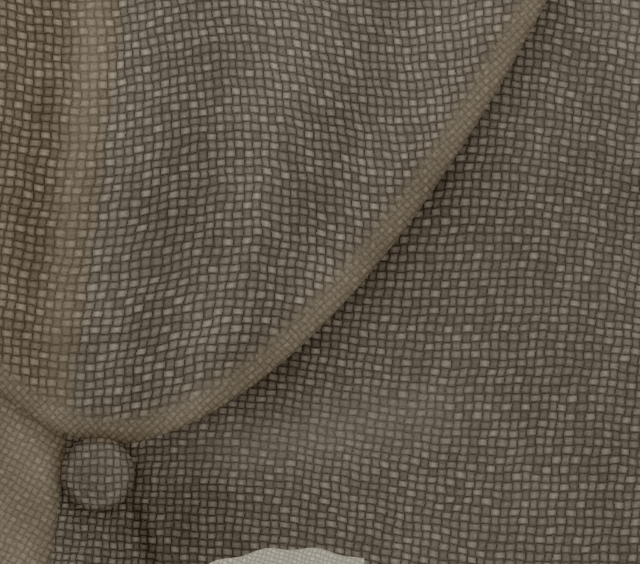
This texture is drawn by a WebGL 2 fragment shader. Its source:

```glsl
#version 300 es
precision highp float;
uniform vec2 u_resolution;
out vec4 fragColor;

const float PI = 3.14159265;
const vec3 DARK_LINEN = vec3(0.22, 0.19, 0.15);
const vec3 LINEN_RANGE = vec3(0.33, 0.33, 0.32);
const vec3 PALE_CLOTH = vec3(0.62, 0.60, 0.56);
const vec2 BUTTON = vec2(0.173, 0.159);
const float BUTTON_RADIUS = 0.066;

float hash(vec2 p) {
    p = fract(p * vec2(0.1031, 0.1137));
    p += dot(p, p.yx + 33.33);
    return fract((p.x + p.y) * p.x * 7.31);
}

vec2 gradient(vec2 cell) {
    float a = 2.0 * PI * hash(cell);
    return vec2(cos(a), sin(a));
}

float gradientNoise(vec2 p) {
    vec2 i = floor(p), f = fract(p);
    vec2 u = f * f * f * (f * (f * 6.0 - 15.0) + 10.0);
    vec2 e = vec2(1.0, 0.0);
    float low = mix(dot(gradient(i), f), dot(gradient(i + e), f - e), u.x);
    float high = mix(dot(gradient(i + e.yx), f - e.yx), dot(gradient(i + 1.0), f - 1.0), u.x);
    return mix(low, high, u.y);
}

float fbm(vec2 p) {
    float sum = 0.0, amp = 0.6;
    for (int i = 0; i < 3; i++) {
        sum += amp * gradientNoise(p);
        p = p * 2.03 + 17.0;
        amp *= 0.5;
    }
    return sum;
}

mat2 rotation(float a) {
    return mat2(cos(a), sin(a), -sin(a), cos(a));
}

float bump(float x, float width) {
    return exp(-x * x / (width * width));
}

// Plain weave, centred on zero: threads pass over and under by cell parity
float weave(vec2 p, vec2 count) {
    vec2 q = p * count;
    q += 0.35 * vec2(gradientNoise(q * 0.32), gradientNoise(q * 0.32 + 41.0));
    vec2 cell = floor(q), c = fract(q) - 0.5;
    bool weft = mod(cell.x + cell.y, 2.0) < 0.5;
    vec2 t = weft ? c : c.yx;
    float thread = (1.0 - smoothstep(0.16, 0.52, abs(t.y))) * mix(0.45, 1.0, cos(PI * t.x));
    float tone = 0.75 + 0.5 * hash(cell + 7.0);
    return thread * tone * (weft ? 1.1 : 0.85) - 0.5;
}

// Height of the cushion seam at x
float seamHeight(float x) {
    float t = x - 0.21;
    float right = 0.197 * (sqrt(t * t + 0.0016) - 0.04) + 1.115 * t * t;
    return 0.213 + (t < 0.0 ? 2.0 * t * t : right);
}

float seamDistance(vec2 p) {
    float slope = (seamHeight(p.x + 0.004) - seamHeight(p.x - 0.004)) / 0.008;
    return (p.y - seamHeight(p.x)) / sqrt(1.0 + slope * slope);
}

float upperCushion(vec2 p, float d) {
    float piping = 1.0 - smoothstep(0.025, 0.06, d);
    float foldX = 0.108 + 0.06 * smoothstep(0.4, 1.05, p.y);
    float fold = bump(p.x - foldX, 0.032);
    vec2 q = p + vec2(0.03 * sin(p.y * 5.0 + p.x * 3.0), 0.018 * sin(p.x * 11.0));
    float coarse = weave(q, vec2(62.0, 64.0));
    float fine = weave(rotation(-0.75) * p, vec2(95.0, 90.0));
    float cloth = mix(coarse * mix(0.68, 0.4, fold), fine * 0.28, piping);
    float spread = (p.x - BUTTON.x) / (p.y + 0.25);
    float light = 0.43 + 0.1 * smoothstep(0.55, 1.0, p.y) + 0.05 * sin(spread * 24.0 + 1.0);
    light += 0.17 * fold + 0.13 * piping - 0.07 * bump(p.x - foldX + 0.075, 0.03);
    light -= 0.3 * exp(-max(d, 0.0) / 0.007);
    light -= 0.12 * bump(length(p - BUTTON) - 0.06, 0.07);
    return light + cloth;
}

float lowerCushion(vec2 p, float d) {
    vec2 r = p - BUTTON;
    float reach = length(r);
    vec2 q = rotation(0.1) * p + r * 0.35 * exp(-reach * 4.0);
    q.y += 0.012 * sin(p.x * 9.0 + p.y * 4.0);
    float ray = bump(r.y - 0.19 * r.x, 0.055) * smoothstep(0.05, 0.3, r.x) * (1.0 - smoothstep(0.5, 0.75, r.x));
    float light = 0.42 + 0.16 * smoothstep(0.6, 1.05, p.y) + 0.13 * ray;
    light -= 0.42 * exp(min(d, 0.0) / 0.045) * smoothstep(0.15, 0.5, p.x);
    light -= 0.2 * bump(length(p - vec2(0.35, 0.04)), 0.14);
    light -= 0.22 * bump(reach, 0.14);
    float crease = bump(p.x - 0.27 + 0.27 * p.y, 0.014) * (1.0 - smoothstep(0.09, 0.13, p.y));
    return light - 0.25 * crease + weave(q, vec2(62.0, 66.0)) * mix(0.62, 0.4, ray);
}

float sidePanel(vec2 p, float edge) {
    float light = 0.62 - 0.35 * exp(-max(edge, 0.0) / 0.012) + 0.06 * sin(p.x * 50.0 + p.y * 25.0);
    return light + 0.3 * weave(rotation(0.5) * p, vec2(85.0, 80.0));
}

float buttonTone(vec2 r) {
    float radius = length(r) / BUTTON_RADIUS;
    float light = 0.38 + 1.3 * dot(r, vec2(0.5, 0.8)) - 0.3 * smoothstep(0.72, 1.0, radius);
    light += 0.16 * bump(radius - 0.8, 0.1) * smoothstep(-0.02, -0.06, r.y);
    return light + 0.5 * weave(r * (1.0 + 0.2 * radius * radius), vec2(65.0));
}

void main() {
    vec2 p = gl_FragCoord.xy / u_resolution.y;
    float px = 1.0 / u_resolution.y;
    float d = seamDistance(p);

    // Layer the cushions from back to front
    float tone = lowerCushion(p, d);
    float sideEdge = 0.09 + 0.13 * p.y - p.x;
    float side = smoothstep(-px, px, sideEdge);
    tone = mix(tone, sidePanel(p, sideEdge) - 0.3 * exp(min(d, 0.0) / 0.02), side);
    float upper = smoothstep(-px, px, d);
    tone = mix(tone, upperCushion(p, d), upper);

    // Button and its contact shadow
    float rim = length(p - BUTTON) - BUTTON_RADIUS;
    tone -= 0.35 * exp(-max(rim, 0.0) / 0.012);
    tone = mix(tone, buttonTone(p - BUTTON), 1.0 - smoothstep(-px, px, rim));

    // Uneven dye and loose fibres
    tone += 0.14 * fbm(p * 7.0) + 0.16 * gradientNoise(p * vec2(170.0, 210.0));
    vec3 color = DARK_LINEN + LINEN_RANGE * clamp(tone, -0.3, 1.25);
    float warmth = max(side, upper * (1.0 - smoothstep(0.02, 0.07, d)));
    color += warmth * vec3(0.015, 0.004, -0.015);

    // Pale cloth at the lower edge
    float clothTop = 0.028 - 1.3 * (p.x - 0.52) * (p.x - 0.52) + 0.003 * sin(p.x * 70.0);
    float pale = smoothstep(-px, px, min(clothTop - p.y, 0.646 - p.x));
    vec3 paleColor = PALE_CLOTH + 0.1 * weave(rotation(0.3) * p, vec2(130.0));
    fragColor = vec4(mix(color, paleColor, pale), 1.0);
}
```
